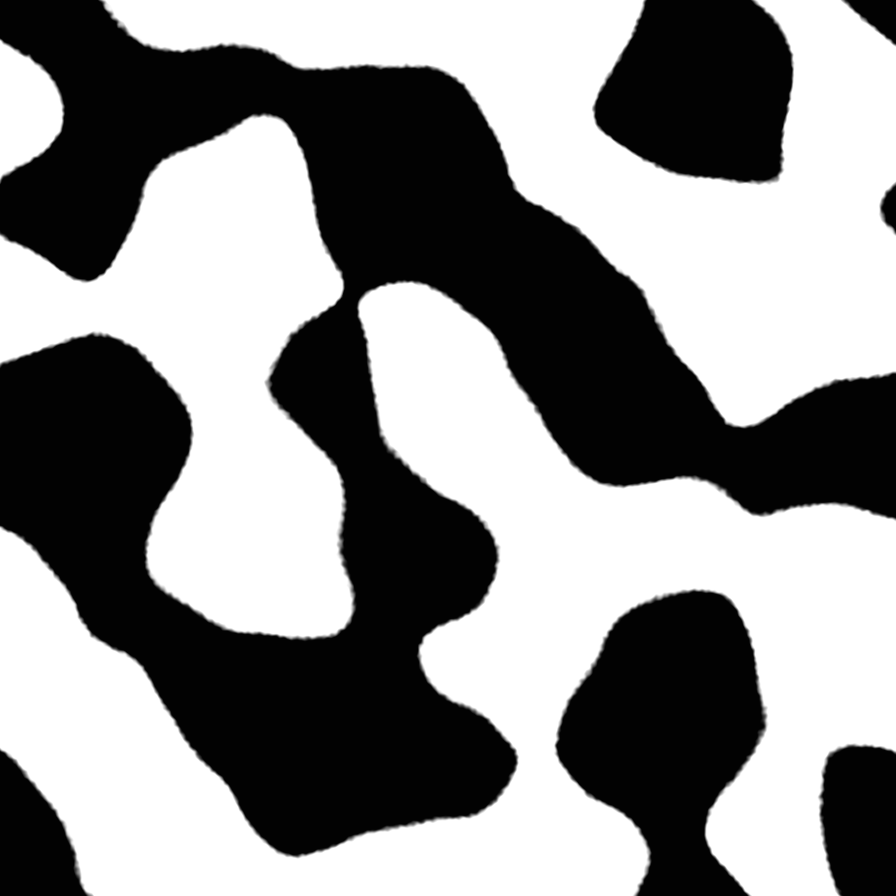
A WebGL 2 fragment shader for this pattern:

```glsl
#version 300 es
precision highp float;
// Draws a cowhide pattern: rounded, winding black patches on white.

uniform vec2 u_resolution;
out vec4 fragColor;

const float TAU = 6.2831853;
const vec3 HIDE_WHITE = vec3(1.0);
const vec3 PATCH_BLACK = vec3(0.006);

// Sine-free hash: two values in 0..1
vec2 hash2(vec2 p) {
    vec3 q = fract(p.xyx * vec3(0.1031, 0.1030, 0.0973));
    q += dot(q, q.yzx + 33.33);
    return fract((q.xx + q.yz) * q.zy);
}

float cornerSlope(vec2 cell, vec2 corner, vec2 local) {
    return dot(hash2(cell + corner) * 2.0 - 1.0, local - corner);
}

float gradientNoise(vec2 p) {
    vec2 cell = floor(p);
    vec2 f = p - cell;
    vec2 w = f * f * f * (f * (f * 6.0 - 15.0) + 10.0);
    float low = mix(cornerSlope(cell, vec2(0, 0), f), cornerSlope(cell, vec2(1, 0), f), w.x);
    float high = mix(cornerSlope(cell, vec2(0, 1), f), cornerSlope(cell, vec2(1, 1), f), w.x);
    return mix(low, high, w.y);
}

// Small sideways push that bends the outlines
vec2 wobble(vec2 p, float frequency, float amount) {
    vec2 q = p * frequency;
    return amount * vec2(gradientNoise(q + 31.7), gradientNoise(q + 83.2));
}

// Wave strength: a band of frequencies, leaning towards one diagonal
float spectrum(vec2 k, float centre, float width, float lean) {
    float offset = (length(k) - centre) / width;
    return exp(-offset * offset) * (1.0 + lean * k.x * k.y / dot(k, k));
}

// Sum of waves with random phases, scaled to unit variance.
// Returns value in x and slope in yz. Odd kx + ky balances both signs.
vec3 patchField(vec2 p, float seed) {
    vec3 total = vec3(0.0);
    float power = 0.0;
    for (int x = 0; x <= 6; x++) {
        for (int y = -6; y <= 6; y++) {
            bool mirrored = x == 0 && y <= 0;
            bool even = ((x + y) & 1) == 0;
            if (mirrored || even) continue;
            vec2 k = vec2(x, y);
            float strength = spectrum(k, 2.9, 1.5, 0.6);
            float phase = TAU * (dot(k, p) + hash2(k * 17.0 + seed).x);
            total += strength * vec3(cos(phase), -sin(phase) * TAU * k);
            power += 0.5 * strength * strength;
        }
    }
    return total * inversesqrt(power);
}

// Approximate signed distance to the outline, positive inside a patch
float patchDistance(vec2 p, float level, float seed) {
    vec3 field = patchField(p, seed);
    return (field.x - level) / max(length(field.yz), 3.0);
}

void main() {
    float canvasSize = min(u_resolution.x, u_resolution.y);
    vec2 p = gl_FragCoord.xy / canvasSize;

    // Winding patches with rounded bulges along their outlines
    float inside = patchDistance(p + wobble(p, 8.0, 0.018), 0.1, 241.0);
    inside += 0.02 * gradientNoise(p * 12.0 + 5.3);

    // Faintly ragged, slightly soft edge
    inside += 0.003 * gradientNoise(p * 140.0);
    float softness = max(0.003, 0.7 / canvasSize);
    float coverage = smoothstep(-softness, softness, inside);

    fragColor = vec4(mix(HIDE_WHITE, PATCH_BLACK, coverage), 1.0);
}
```
